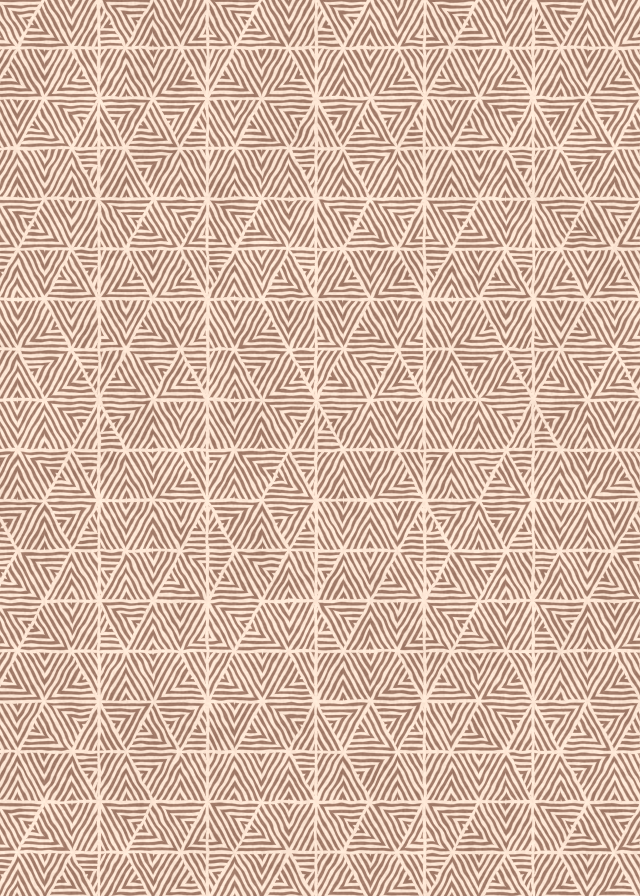
A Shadertoy shader for this pattern:

```glsl
// Rows of near-equilateral triangles, each filled with nested cream chevrons
// on terracotta. Barycentric distances give the seams and stripes, a hash picks
// the corner each chevron grows from, and noise adds a hand-drawn wobble.

const vec2 REPEATS = vec2(5.895, 17.82);  // columns and rows on the canvas
const vec2 OFFSET = vec2(0.089, 0.049);   // phase of the first column and row
const vec2 TILE = vec2(2.0, 12.0);        // cells before the variation repeats
const float SIDE = 1.082;                 // triangle side, in row heights
const float PITCH = 0.118;                // spacing of the stripes
const float STRIPE = 0.029;               // half widths of the cream lines
const float SEAM = 0.033;
const vec3 CREAM = vec3(1.0, 0.91, 0.84);
const vec3 CLAY = vec3(0.63, 0.48, 0.41);

float hash(vec2 p) {
    vec3 q = fract(p.xyx * 0.1031);
    q += dot(q, q.yzx + 33.33);
    return fract((q.x + q.y) * q.z);
}

float noise(vec2 p) {
    vec2 i = floor(p), f = fract(p);
    f = f * f * (3.0 - 2.0 * f);
    return mix(mix(hash(i), hash(i + vec2(1, 0)), f.x),
               mix(hash(i + vec2(0, 1)), hash(i + vec2(1, 1)), f.x), f.y);
}

// Distances to the left, right and horizontal edges; w numbers the triangle.
vec4 triangleAt(float x, float t) {
    float a = x - 0.5 * t, b = x + 0.5 * t;
    float id = floor(a) + floor(b);
    bool apex = floor(b) > floor(a);
    vec3 bary = apex ? vec3(1.0 - fract(a), fract(b), 1.0 - t)
                     : vec3(fract(a), 1.0 - fract(b), t);
    float slant = SIDE / length(vec2(1.0, 0.5 * SIDE));
    return vec4(bary * vec3(slant, slant, 1.0), id);
}

// Distance from the two edges that meet at the chosen corner.
float chevron(vec3 d, float pick) {
    if (pick < 0.5) return min(d.x, d.y);
    return pick < 0.75 ? min(d.x, d.z) : min(d.y, d.z);
}

float line(float dist, float halfWidth, float blur) {
    return 1.0 - smoothstep(halfWidth - blur, halfWidth + blur, dist);
}

// Cream coverage at a point measured in columns and rows.
float creamInk(vec2 cell, float blur, float thickness) {
    float column = floor(cell.x), row = floor(cell.y);
    float rise = fract(cell.y);
    float t = mod(row, 2.0) < 0.5 ? rise : 1.0 - rise;
    vec4 tri = triangleAt(cell.x * 2.0, t);

    // Variation is shared by all tiles
    vec2 home = mod(vec2(column, row), TILE);
    float id = tri.w - 4.0 * column + 8.0 * home.x;
    float pick = hash(vec2(id + 17.0, home.y + 5.0));

    float d = chevron(tri.xyz, pick);
    float stripe = abs(fract(d / PITCH + 0.5) - 0.5) * PITCH;
    float seam = min(tri.x, min(tri.y, tri.z));
    float across = fract(cell.x);
    float divider = min(across, 1.0 - across) * 2.0 * SIDE;
    return max(line(stripe, STRIPE + thickness, blur),
               line(min(seam, divider), SEAM + thickness, blur));
}

void mainImage(out vec4 fragColor, in vec2 fragCoord) {
    vec2 uv = fragCoord / iResolution.xy;
    vec2 cell = vec2(uv.x, 1.0 - uv.y) * REPEATS + OFFSET;
    vec2 pos = cell * vec2(2.0 * SIDE, 1.0);  // square units of one row height
    float blur = max(0.016, 0.7 * REPEATS.y / iResolution.y);

    // Hand-drawn wobble and uneven line weight
    vec2 wobble = vec2(noise(pos * 5.0), noise(pos * 5.0 + 71.0)) - 0.5;
    float thickness = 0.014 * (noise(pos * 7.0 + 31.0) - 0.5);
    cell += 0.035 * wobble * vec2(0.5 / SIDE, 1.0);
    float ink = creamInk(cell, blur, thickness);

    // Faint weave and patchy print
    float grain = noise(pos * 26.0) - 0.5;
    float patchy = noise(pos * 1.3 + 9.0) - 0.5;
    vec3 color = mix(CLAY, CREAM, ink);
    color += 0.05 * grain + 0.025 * patchy;
    fragColor = vec4(clamp(color, 0.0, 1.0), 1.0);
}
```
